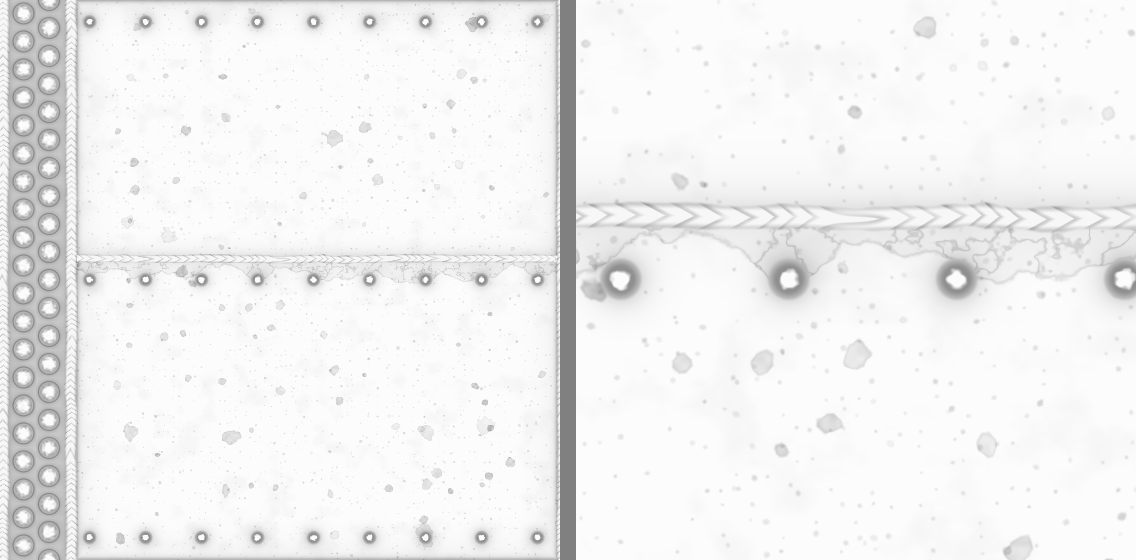
Left, the full canvas; right, a detail of the centre.
Write a three.js fragment shader that draws this texture map.

```glsl
// Pale riveted plating: two wide panels joined by a weld, beside a grey strip
// with two staggered columns of domed rivets between vertical weld beads.
// Distance-based shading is layered with hashed chips, specks and noisy grime.
varying vec2 vUv;

const float SOFT = 0.0013;
const float STRIP_L = 0.016;
const float STRIP_R = 0.118;
const float PANEL_L = 0.138;
const float PANEL_R = 0.994;
const float SEAM_Y = 0.5375;

float hash(vec2 p) {
  return fract(sin(dot(p, vec2(127.1, 311.7))) * 43758.5453);
}

float noise(vec2 p) {
  vec2 i = floor(p), f = fract(p);
  f = f * f * (3.0 - 2.0 * f);
  return mix(mix(hash(i), hash(i + vec2(1.0, 0.0)), f.x),
             mix(hash(i + vec2(0.0, 1.0)), hash(i + 1.0), f.x), f.y);
}

float fbm(vec2 p) {
  float sum = 0.0, amp = 0.5;
  for (int i = 0; i < 4; i++) {
    sum += amp * noise(p);
    p = p * 2.03 + 17.0;
    amp *= 0.5;
  }
  return sum;
}

float inside(float d) { return 1.0 - smoothstep(-SOFT, SOFT, d); }

float band(float d, float width) { return exp(-d * d / (width * width)); }

// Darkness of ragged, randomly turned flakes, at most one per grid cell.
float chips(vec2 p, float cells, float density, float size, float seed) {
  vec2 id = floor(p * cells);
  float pick = hash(id + seed);
  vec2 centre = 0.3 + 0.4 * vec2(hash(id + seed + 3.1), hash(id + seed + 7.7));
  vec2 q = (fract(p * cells) - centre) / cells;
  float turn = 6.283 * hash(id + seed + 11.3);
  q = mat2(cos(turn), -sin(turn), sin(turn), cos(turn)) * q;
  float r = size * mix(0.35, 1.0, pow(hash(id + seed + 5.9), 2.0));
  q.x *= mix(0.75, 1.2, hash(id + seed + 2.3));
  float d = max(max(abs(q.x), abs(q.y)), 0.75 * (abs(q.x) + abs(q.y))) - r;
  d += r * 0.7 * (noise(p * 150.0) - 0.5);
  float tone = mix(0.05, 0.23, hash(id + seed + 9.4));
  float fill = tone * (0.55 + 0.6 * noise(p * 220.0)) + 0.07 * band(d, 0.0013);
  return step(pick, density) * inside(d) * fill;
}

// Weld bead of overlapping chevrons; returns shade and coverage.
vec2 weld(float across, float along, float halfWidth, float ripples) {
  across += 0.003 * (noise(vec2(along * 28.0, 4.0)) - 0.5);
  float edge = abs(across) - halfWidth * (0.85 + 0.3 * noise(vec2(along * 90.0, 8.0)));
  float t = abs(across) / halfWidth;
  float wobble = 1.6 * noise(vec2(along * 25.0, 2.0));
  float ripple = fract(along * ripples + wobble + 0.75 * t);
  float crease = smoothstep(0.35, 0.0, ripple) + smoothstep(0.88, 1.0, ripple);
  float depth = 0.05 + 0.17 * noise(vec2(along * 45.0, across * 300.0));
  float shade = 0.97 - depth * min(crease, 1.0) - 0.2 * smoothstep(0.5, 1.1, t);
  return vec2(shade, inside(edge));
}

// Large dome with a worn highlight, dark rim and soft contact shadow.
float domeRivet(float base, vec2 q, float seed) {
  float r = length(q);
  float wear = noise(q * 260.0 + seed * 19.0) - 0.5;
  float shade = base - 0.17 * exp(-max(r - 0.017, 0.0) / 0.0045);
  float dome = mix(0.99, 0.68, smoothstep(0.0065, 0.0155, r + 0.005 * wear));
  dome -= 0.07 * max(wear, 0.0);
  shade = mix(shade, dome, inside(r - 0.0155));
  shade += 0.09 * band(r - 0.0165, 0.0012);
  return shade - 0.13 * band(r - 0.0188, 0.0012);
}

// Small sunken rivet: white core, dark collar and a fading halo.
float smallRivet(float base, vec2 q, float seed) {
  float r = length(q);
  float shade = base - 0.20 * exp(-max(r - 0.009, 0.0) / 0.007);
  float collar = mix(0.56, 0.74, smoothstep(0.007, 0.0125, r));
  shade = mix(shade, collar, inside(r - 0.0122));
  float core = r - 0.0068 + 0.003 * noise(q * 320.0 + seed * 13.0);
  return mix(shade, 0.99, inside(core));
}

float panelSurface(vec2 p) {
  float side = min(p.x - PANEL_L, PANEL_R - p.x);
  float rim = min(p.y - 0.002, 0.9985 - p.y);
  float d = max(min(side, rim), 0.0);
  float shade = 0.99 - 0.22 * exp(-d / 0.003) - 0.055 * exp(-d / 0.022);
  float above = p.y - SEAM_Y;
  shade -= (above > 0.0 ? 0.16 : 0.07) * exp(-abs(above) / 0.012);
  shade -= 0.025 * smoothstep(0.45, 0.8, fbm(p * 35.0));
  shade -= chips(p, 11.0, 0.36, 0.015, 1.0) + chips(p + 0.37, 19.0, 0.22, 0.009, 23.0);
  shade -= 0.7 * chips(p, 60.0, 0.22, 0.0024, 41.0);
  shade -= 0.6 * chips(p + 0.13, 110.0, 0.20, 0.0015, 67.0);
  // Flaking grime hanging below the seam.
  float reach = 0.010 + 0.035 * noise(vec2(p.x * 24.0, 3.0));
  float flake = -above - reach + 0.016 * (fbm(p * 80.0) - 0.5);
  float grime = step(above, 0.0) * inside(flake);
  shade -= grime * (0.03 + 0.12 * band(fbm(p * 55.0) - 0.47, 0.025));
  return shade - step(above, 0.0) * 0.09 * band(flake, 0.0013);
}

void main() {
  vec2 p = vUv;
  float panel = panelSurface(p);
  float column = clamp(floor((p.x - 0.11) * 10.0), 0.0, 8.0);
  for (int row = 0; row < 3; row++) {
    vec2 centre = vec2(0.16 + 0.1 * column, 0.04 + 0.4605 * float(row));
    panel = smallRivet(panel, p - centre, column + 9.0 * float(row));
  }

  float strip = 0.79 + 0.05 * (fbm(p * 60.0) - 0.5);
  strip -= 0.10 * exp(-min(abs(p.x - STRIP_L), abs(STRIP_R - p.x)) / 0.004);
  float right = step(0.065, p.x);
  float y = p.y * 20.0 + (1.0 - right) * 0.48;
  vec2 q = vec2(p.x - mix(0.042, 0.0875, right), (fract(y + 0.5) - 0.5) / 20.0);
  strip = domeRivet(strip, q, floor(y + 0.5) + 31.0 * right);

  float shade = mix(strip, panel, smoothstep(0.128, 0.130, p.x));
  vec2 seam = weld(p.y - SEAM_Y, p.x, 0.0068, 58.0);
  shade = mix(shade, seam.x, seam.y * step(PANEL_L, p.x));
  float wrapX = fract(p.x + 0.5) - 0.5;
  vec2 outer = weld(wrapX - 0.005, p.y, 0.0105, 88.0);
  vec2 inner = weld(p.x - 0.127, p.y + 0.31, 0.0100, 88.0);
  shade = mix(mix(shade, outer.x, outer.y), inner.x, inner.y);
  gl_FragColor = vec4(vec3(clamp(shade, 0.0, 1.0)), 1.0);
}
```
